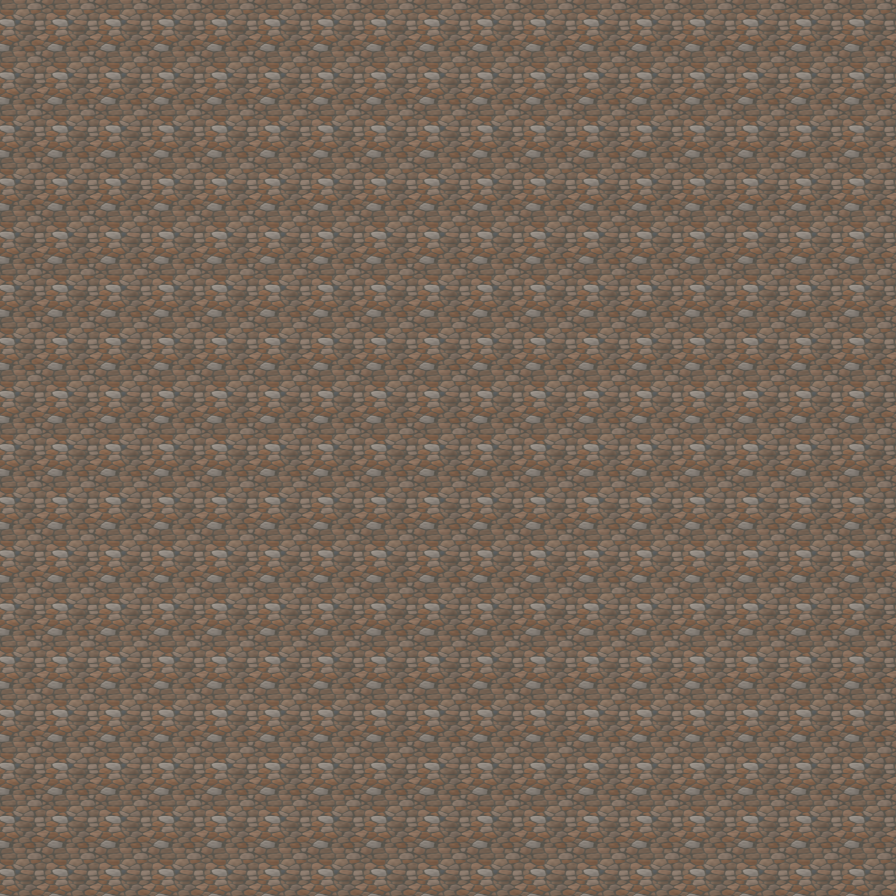
Give the GLSL for this texture, as a Shadertoy shader.

```glsl
// Rubble stone wall: one tile of flat, roughly coursed stones in dull mortar, repeated
// over the canvas. Stones are cells of a wrapped, row-staggered power diagram, so
// their sizes vary; hashes choose shape and tint, and a few cells are accents.

#define REPEATS 16.87           // tiles across and down
#define GRID vec2(5.0, 10.0)    // stones per tile (even number of rows)
#define JITTER vec2(0.7, 0.5)   // irregularity along and across the courses
#define SIZES 0.55              // spread between small and large stones
#define JOINT 0.08              // half width of the mortar, in stone units
#define ROUNDING 0.16           // softness of stone corners
#define GRAIN 0.13              // strength of the surface grain
#define RELIEF 0.09             // light from the upper left
#define MOTTLE 0.06             // blotches spanning several stones
#define WEAR 0.025              // slow tone drift across the wall
#define SAMPLES 2               // samples per pixel side

const vec3 MORTAR = vec3(0.362, 0.345, 0.312);
const vec3 BROWN  = vec3(0.465, 0.39, 0.33);
const vec3 RUST   = vec3(0.495, 0.375, 0.29);
const vec3 TAN    = vec3(0.525, 0.425, 0.355);
const vec3 TAUPE  = vec3(0.52, 0.455, 0.405);
const vec3 PALE   = vec3(0.55, 0.52, 0.49);
const vec3 SLATE  = vec3(0.35, 0.36, 0.36);

vec2 hash2(vec2 p) {
    vec3 q = fract(vec3(p.xyx) * vec3(0.1031, 0.1030, 0.0973));
    q += dot(q, q.yzx + 33.33);
    return fract((q.xx + q.yz) * q.zy);
}

// Value noise that repeats after "period" lattice steps.
float noise(vec2 p, vec2 period) {
    vec2 i = floor(p), f = fract(p);
    f = f * f * (3.0 - 2.0 * f);
    float a = hash2(mod(i, period)).x;
    float b = hash2(mod(i + vec2(1, 0), period)).x;
    float c = hash2(mod(i + vec2(0, 1), period)).x;
    float d = hash2(mod(i + vec2(1, 1), period)).x;
    return mix(mix(a, b, f.x), mix(c, d, f.x), f.y);
}

float smoothMin(float a, float b, float k) {
    float h = max(k - abs(a - b), 0.0) / k;
    return min(a, b) - 0.25 * h * h * k;
}

bool isCell(vec2 id, float column, float row) {
    return distance(id, vec2(column, row)) < 0.5;
}

// Centre (xy) and size weight (z) of a stone; odd rows shift by half a stone.
vec3 stoneSite(vec2 cell) {
    vec2 id = mod(cell, GRID);
    float stagger = 0.5 * mod(cell.y, 2.0);
    vec2 offset = (hash2(id + 17.0) - 0.5) * JITTER;
    bool large = isCell(id, 2.0, 6.0) || isCell(id, 0.0, 4.0) || isCell(id, 4.0, 9.0);
    float size = large ? 1.1 : hash2(id + 43.0).x;
    return vec3(cell + 0.5 + vec2(stagger, 0.0) + offset, size * SIZES);
}

vec3 stoneColour(vec2 id) {
    vec2 h = hash2(id + 71.0);
    vec3 colour = h.x < 0.38 ? BROWN : h.x < 0.58 ? RUST : h.x < 0.78 ? TAN : TAUPE;
    // Accent stones that make the repeat visible
    if (isCell(id, 0.0, 4.0)) colour = PALE;
    if (isCell(id, 4.0, 9.0)) colour = PALE * 0.95;
    if (isCell(id, 1.0, 4.0)) colour = SLATE;
    if (isCell(id, 2.0, 9.0)) colour = RUST * 0.93;
    if (isCell(id, 2.0, 6.0)) colour = BROWN * 1.04;
    return colour * (0.94 + 0.12 * h.y);
}

vec3 wall(vec2 uv, float pixel) {
    vec2 tile = uv * REPEATS, p = tile * GRID;

    // Stone that owns this point
    vec2 base = floor(p), cell = base;
    vec3 own = vec3(0);
    float nearest = 1e3;
    for (int y = -2; y <= 2; y++)
    for (int x = -2; x <= 2; x++) {
        vec2 c = base + vec2(x, y);
        vec3 site = stoneSite(c);
        float power = dot(site.xy - p, site.xy - p) - site.z;
        if (power < nearest) { nearest = power; cell = c; own = site; }
    }

    // Rounded distance to the joints around it
    float edge = 1.0;
    for (int y = -2; y <= 2; y++)
    for (int x = -2; x <= 2; x++) {
        if (x == 0 && y == 0) continue;
        vec3 site = stoneSite(cell + vec2(x, y));
        float power = dot(site.xy - p, site.xy - p) - site.z;
        float border = 0.5 * (power - nearest) / distance(site.xy, own.xy);
        edge = smoothMin(edge, border, ROUNDING);
    }

    // Grain, uneven joints and relief
    float grain = noise(p * 3.0, GRID * 3.0) - 0.5;
    float soft = 0.05 + 0.25 * pixel * REPEATS * GRID.y;
    float mask = smoothstep(-soft, soft, edge - JOINT + 0.09 * grain);
    float light = 1.0 + RELIEF * dot(own.xy - p, vec2(1.0, -1.4));
    vec3 colour = mix(MORTAR, stoneColour(mod(cell, GRID)) * light, mask);
    colour *= 1.0 + GRAIN * grain;

    // Blotches inside the tile, then slow drift between repeats
    colour *= 1.0 + MOTTLE * (noise(tile * vec2(3, 4), vec2(3, 4)) - 0.5);
    return colour * (1.0 + WEAR * (noise(uv * 4.0, vec2(64)) - 0.5));
}

void mainImage(out vec4 fragColor, in vec2 fragCoord) {
    float pixel = 1.0 / iResolution.y;
    vec3 sum = vec3(0);
    for (int y = 0; y < SAMPLES; y++)
    for (int x = 0; x < SAMPLES; x++) {
        vec2 shift = (vec2(x, y) + 0.5) / float(SAMPLES) - 0.5;
        sum += wall((fragCoord + shift) * pixel, pixel / float(SAMPLES));
    }
    fragColor = vec4(sum / float(SAMPLES * SAMPLES), 1.0);
}
```
